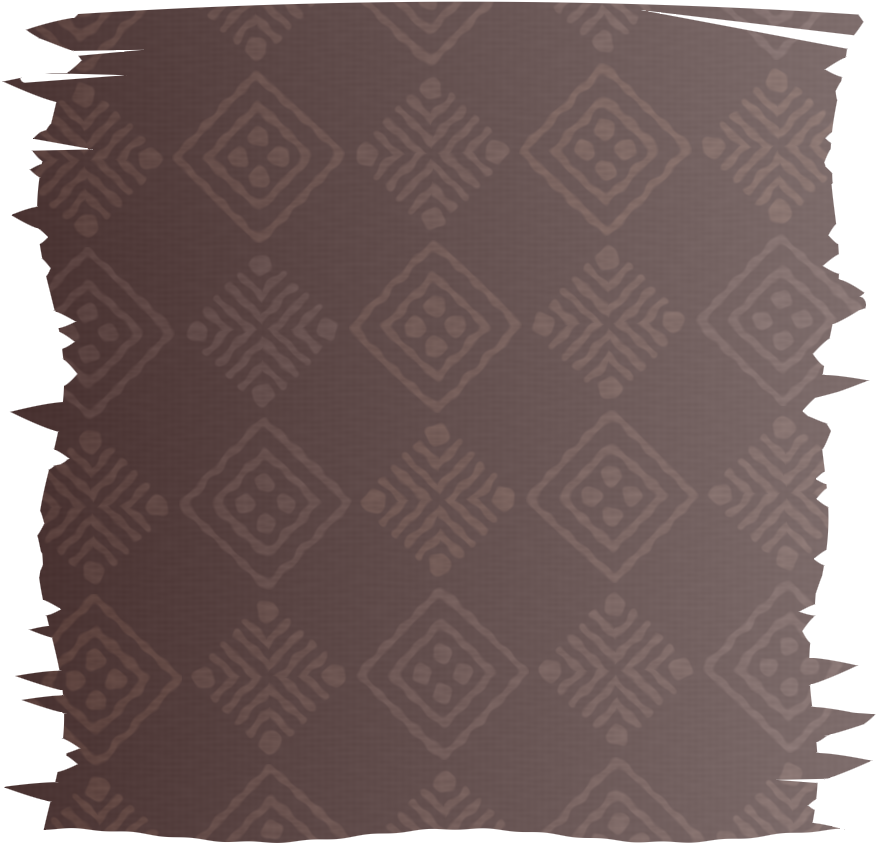
Write a Shadertoy shader that draws this pattern.

```glsl
// Faded checkerboard of diamonds and chevron crosses on cloth with torn, brushed edges.

float hash(vec2 p) {
    return fract(sin(dot(p, vec2(127.1, 311.7))) * 43758.55);
}

// Distance to the nearest scattered point
float cellular(vec2 p) {
    vec2 id = floor(p);
    float nearest = 2.0;
    for (int j = -1; j <= 1; j++)
    for (int i = -1; i <= 1; i++) {
        vec2 n = id + vec2(i, j);
        vec2 point = n + vec2(hash(n), hash(n + 37.0));
        nearest = min(nearest, length(point - p));
    }
    return nearest;
}

// Nested diamonds around four dots
float diamondMotif(vec2 q, float dotSize) {
    vec2 soft = sqrt(q * q + 0.0004);
    float ring = soft.x + soft.y;
    float outer = abs(ring - 0.485) * 0.707 - 0.021;
    float inner = abs(ring - 0.30) * 0.707 - 0.022;
    vec2 a = abs(q);
    float dots = length(vec2(max(a.x, a.y) - 0.117, min(a.x, a.y))) - dotSize;
    return min(min(outer, inner), dots);
}

// Four arms, each with two chevrons and an end dot
float crossMotif(vec2 q, float dotSize) {
    vec2 a = abs(q);
    float hi = max(a.x, a.y), lo = min(a.x, a.y);
    float along = max((hi + lo) * 0.707 - 0.31, 0.0);
    float across = (hi - lo) * 0.707;
    float chevrons = length(vec2(abs(across - 0.0945) - 0.0475, along)) - 0.022;
    return min(chevrons, length(vec2(hi - 0.375, lo)) - dotSize - 0.006);
}

// Bristle fingers and notches along one side
float bristles(float y, float seed) {
    float reach = 0.0;
    for (int i = 0; i < 26; i++) {
        vec2 key = vec2(i, seed);
        float mid = (float(i) + hash(key)) / 26.0;
        float halfHeight = mix(0.006, 0.021, hash(key + 5.3));
        float h = hash(key + 11.9);
        float taper = max(1.0 - abs(y - mid) / halfHeight, 0.0);
        reach += (0.095 * h * h - 0.022) * pow(taper, 0.8);
    }
    return reach;
}

// White gash, widest at its open end
float gash(vec2 p, vec2 open, vec2 tip, float width) {
    vec2 axis = tip - open;
    float t = clamp(dot(p - open, axis) / dot(axis, axis), 0.0, 1.0);
    return length(p - open - axis * t) - width * (1.0 - t);
}

// Positive inside the painted area
float paintedArea(vec2 p, float width) {
    float leftEdge = 0.06 + 0.016 * sin(15.7 * p.y - 0.8) + 0.03 * smoothstep(0.96, 1.0, p.y);
    float rightEdge = width - 0.062 - 0.042 * (1.0 - p.y) + 0.008 * sin(21.0 * p.y);
    float d = p.x - leftEdge + bristles(p.y + 0.1 * p.x, 3.0);
    d = min(d, rightEdge + bristles(p.y - 0.12 * (p.x - width), 8.0) - p.x);
    d = min(d, 0.998 - 0.07 * pow(p.x - 0.55, 2.0) - p.y);
    d = min(d, p.y - 0.010 - 0.008 * sin(13.1 * p.x + 0.65) - 0.001 * sin(90.0 * p.x));
    d = min(d, gash(p, vec2(width - 0.04, 0.948), vec2(0.76, 0.988), 0.009));
    d = min(d, gash(p, vec2(0.04, 0.934), vec2(0.17, 0.941), 0.005));
    d = min(d, gash(p, vec2(0.03, 0.908), vec2(0.15, 0.911), 0.006));
    d = min(d, gash(p, vec2(0.02, 0.830), vec2(0.11, 0.823), 0.009));
    return min(d, gash(p, vec2(width, 0.072), vec2(0.92, 0.076), 0.007));
}

void mainImage(out vec4 fragColor, in vec2 fragCoord) {
    vec2 uv = fragCoord / iResolution.y;
    float width = iResolution.x / iResolution.y;

    // Slightly turned checkerboard of motifs
    float cellSize = 0.2055;
    vec2 p = (uv - vec2(0.5 * width - 0.015, 0.613)) / cellSize;
    p = vec2(p.x + 0.02 * p.y, p.y - 0.02 * p.x);
    vec2 cell = round(p);
    vec2 q = p - cell;

    // Hand-printed wobble
    q += 0.005 * sin(p.yx * 61.0 + 3.0 * cell) + 0.005 * sin(p.yx * 27.0 + p * 19.0);
    float variation = hash(cell + 20.0);
    float dotSize = 0.054 + 0.007 * variation;
    float motif = mod(cell.x + cell.y, 2.0) < 0.5 ? diamondMotif(q, dotSize) : crossMotif(q, dotSize);
    float soft = 1.0 / (iResolution.y * cellSize) + 0.004;
    float ink = smoothstep(soft, -soft, motif);

    // Cloth shading, flecks and weave
    float light = uv.x / width;
    light += 0.3 * pow(uv.y - 0.4, 2.0) * (1.0 - light);
    vec3 color = mix(vec3(0.275, 0.185, 0.18), vec3(0.505, 0.44, 0.435), light);
    float fleck = cellular(uv * vec2(45.0, 150.0)) - 0.5;
    float weave = sin(uv.y * 900.0 + sin(uv.x * 40.0)) + sin(uv.x * 760.0);
    color += 0.016 * fleck + 0.003 * weave;
    vec3 inkLift = mix(vec3(0.06, 0.056, 0.054), vec3(0.075, 0.058, 0.042), variation);
    color += inkLift * ink * (0.95 + 0.4 * fleck);

    // Ragged outline on white
    float area = paintedArea(uv, width);
    float cover = clamp(area / max(fwidth(area), 1e-5) + 0.5, 0.0, 1.0);
    fragColor = vec4(mix(vec3(1.0), color, cover), 1.0);
}
```
